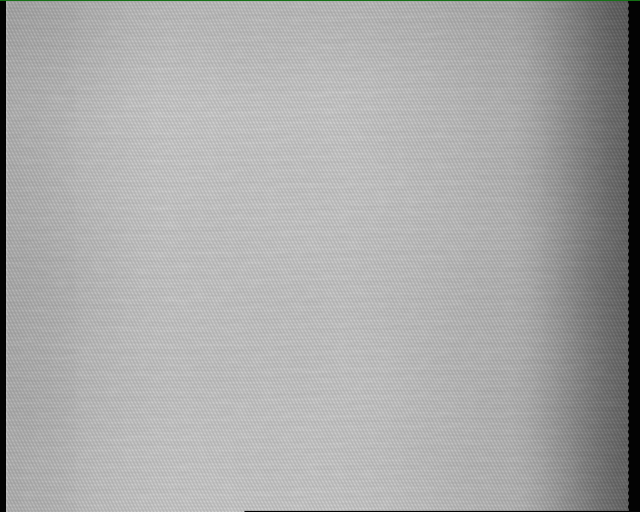
Write a Shadertoy shader that draws this texture.

```glsl
const float TAU = 6.2831853;

float hash(vec2 p) {
    return fract(sin(dot(p, vec2(127.1, 311.7))) * 4375.85);
}

// Distance to the nearest scattered cell point
float cellular(vec2 p) {
    vec2 cell = floor(p);
    float nearest = 2.0;
    for (int j = -1; j <= 1; j++) {
        for (int i = -1; i <= 1; i++) {
            vec2 c = cell + vec2(i, j);
            vec2 point = c + vec2(hash(c), hash(c + 37.0));
            nearest = min(nearest, length(p - point));
        }
    }
    return nearest;
}

// Fine twill: slanted stitches crossing horizontal weft rows
float twill(vec2 uv) {
    vec2 p = uv * vec2(190.0, 150.0);
    p.x += 0.15 * sin(uv.y * 23.0 + 2.0 * sin(uv.x * 9.0));
    p.y += 0.12 * sin(uv.x * 17.0 + uv.y * 5.0);
    float stitch = sin(TAU * (p.x + 0.5 * p.y));
    float weft = cos(TAU * p.y);
    return 0.036 * stitch + 0.016 * weft + 0.014 * stitch * weft;
}

// Uneven threads: long weft streaks, small slubs and faint mottling
float wear(vec2 uv) {
    float streaks = sin(uv.y * 211.0 + 2.0 * sin(uv.x * 7.0))
                  + sin(uv.y * 347.0 + 3.0 * sin(uv.x * 4.0 + 1.0));
    float slubs = cellular(uv * vec2(45.0, 150.0)) - 0.5;
    float mottling = cellular(uv * vec2(7.0, 6.0)) - 0.5;
    return 0.004 * streaks + 0.028 * slubs + 0.012 * mottling;
}

// Broad light falling off strongly to the right
float lighting(vec2 uv) {
    float light = mix(0.655, 0.735, smoothstep(-0.03, 0.27, uv.x));
    light -= 0.07 * smoothstep(0.52, 0.86, uv.x);
    light -= 0.30 * smoothstep(0.79, 1.01, uv.x);
    light += 0.008 * smoothstep(0.116, 0.119, uv.x);
    light -= 0.035 * smoothstep(0.75, 1.0, uv.y);
    light += 0.012 * sin(uv.y * 8.0 + 1.8) * (1.0 - uv.x);
    return light;
}

void mainImage(out vec4 fragColor, in vec2 fragCoord) {
    vec2 uv = fragCoord / iResolution.xy;
    vec2 soft = 0.6 / iResolution.xy;

    float light = lighting(uv);
    float cloth = light + (twill(uv) + wear(uv)) * mix(0.7, 1.0, light);
    cloth += 0.09 * exp(-pow((uv.x - 0.0105) / 0.0012, 2.0));
    vec3 color = vec3(cloth);

    // Black side margins, with a slightly ragged right selvage
    float selvage = 0.982 + 0.0007 * sin(uv.y * TAU * 75.0);
    float inside = smoothstep(0.0095 - soft.x, 0.0095 + soft.x, uv.x)
                 * (1.0 - smoothstep(selvage - soft.x, selvage + soft.x, uv.x));
    color = mix(vec3(0.01), color, inside);

    // Thin black bottom strip and green top line
    float strip = smoothstep(0.382 - soft.x, 0.382 + soft.x, uv.x)
                * (1.0 - smoothstep(0.0022 - soft.y, 0.0022 + soft.y, uv.y));
    color = mix(color, vec3(0.01), strip);
    float topLine = smoothstep(0.998 - soft.y, 0.998 + soft.y, uv.y);
    color = mix(color, vec3(0.08, 0.44, 0.08), topLine);

    fragColor = vec4(color, 1.0);
}
```
